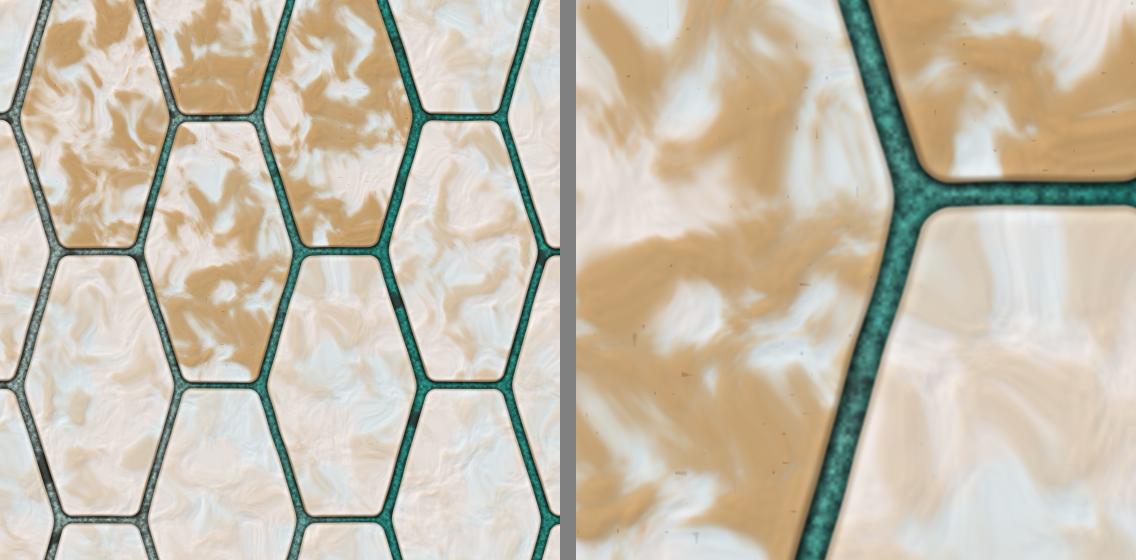
Left, the full canvas; right, a detail of the centre.
This pattern is drawn by a three.js fragment shader. Its source:

```glsl
// Glazed elongated hexagon tiles in staggered columns, set in rough teal-grey grout.
// A rounded hexagon distance finds the nearest tile; layered value noise adds
// relief, ochre staining and gritty joints, varied by a hash for each tile.

#define PITCH vec2(0.2174, 0.479)   // column spacing, row spacing
#define ORIGIN vec2(0.391, 0.551)   // centre of tile (0, 0)
#define HALF_WIDTH 0.1345           // tile centre to side vertex
#define HALF_HEIGHT 0.2335          // tile centre to flat end
#define SLANT 0.304                 // sideways run of a long side per unit height
#define CORNER 0.014                // corner rounding
#define JITTER 0.003                // placement error of each tile
#define SHEAR 0.015                 // lean of the columns
#define RELIEF 0.36                 // strength of the glaze relief
#define STAIN 0.95                  // strength of the ochre stains
#define SOFT 0.0013                 // edge smoothing

varying vec2 vUv;

float hash(vec2 p) {
  vec3 q = fract(p.xyx * vec3(0.1031, 0.1030, 0.0973));
  q += dot(q, q.yzx + 33.33);
  return fract((q.x + q.y) * q.z);
}

float noise(vec2 p) {
  vec2 i = floor(p), f = fract(p);
  f = f * f * (3.0 - 2.0 * f);
  return mix(mix(hash(i), hash(i + vec2(1, 0)), f.x),
             mix(hash(i + vec2(0, 1)), hash(i + vec2(1, 1)), f.x), f.y);
}

float fbm(vec2 p) {
  float sum = 0.0, amp = 0.53;
  for (int i = 0; i < 4; i++) {
    sum += amp * noise(p);
    p = mat2(1.6, 1.2, -1.2, 1.6) * p + 17.3;
    amp *= 0.5;
  }
  return sum;
}

// Signed distance to a tall hexagon with softened corners
float hexagon(vec2 p) {
  p = vec2(abs(p.x), sqrt(p.y * p.y + 0.00012));
  float side = (p.x + SLANT * p.y - HALF_WIDTH - 0.002) / length(vec2(1.0, SLANT));
  vec2 q = vec2(side, p.y - HALF_HEIGHT) + CORNER;
  return min(max(q.x, q.y), 0.0) + length(max(q, 0.0)) - CORNER;
}

// Nearest tile: distance is returned, local position and cell are written
float nearestTile(vec2 p, out vec2 local, out vec2 cell) {
  float best = 9.0;
  for (int i = 0; i < 2; i++) {
    float col = floor(p.x / PITCH.x) + float(i);
    float shift = 0.5 * mod(col, 2.0);
    vec2 id = vec2(col, floor(p.y / PITCH.y - shift + 0.5) + shift);
    vec2 slip = vec2(hash(id + 41.0), hash(id + 73.0)) - 0.5;
    vec2 q = p - id * PITCH - JITTER * slip;
    float d = hexagon(q);
    if (d < best) { best = d; local = q; cell = id; }
  }
  return best;
}

// Lumpy height of the glaze
float glazeHeight(vec2 p) {
  vec2 warp = vec2(noise(p * 19.0), noise(p * 19.0 + 31.0));
  return fbm(p * vec2(30.0, 27.0) + 1.6 * warp);
}

vec3 tileColor(vec2 local, vec2 cell, float d) {
  vec2 p = local + cell * 7.3 + 60.0;
  float h = glazeHeight(p);
  float slope = h - glazeHeight(p + vec2(-0.003, 0.004));
  float patches = fbm(p * 11.0 + 5.0);

  // Stains gather on the upper middle tiles and fade outwards
  vec2 away = cell * PITCH + ORIGIN - vec2(0.38, 0.82);
  float weather = exp(-dot(away, away) / 0.12) + 0.3 * hash(cell + 19.0);
  float stain = STAIN * smoothstep(0.15, 0.75, weather);

  vec3 glaze = mix(vec3(0.90, 0.87, 0.85), vec3(0.86, 0.89, 0.90), smoothstep(0.4, 0.65, patches));
  float cream = smoothstep(0.47, 0.68, h) * (0.4 + 0.6 * stain);
  glaze = mix(glaze, vec3(0.85, 0.77, 0.67), cream);
  float ochre = smoothstep(0.48, 0.66, 0.6 * h + 0.4 * patches + 0.06 * stain) * stain;
  glaze = mix(glaze, vec3(0.73, 0.56, 0.34), 0.8 * ochre);
  glaze *= 1.0 + RELIEF * clamp(slope, -0.3, 0.3);
  glaze -= 0.12 * smoothstep(0.94, 1.0, noise(p * 170.0)) * stain;

  // Pale shoulder, then a worn brown rim, heavier at the lower end
  float low = smoothstep(0.05, -0.22, local.y);
  glaze += 0.035 * smoothstep(-0.013, -0.006, d);
  float rim = smoothstep(-0.0055, -0.0005, d + 0.002 * (h - 0.5));
  return mix(glaze, vec3(0.52, 0.41, 0.28), rim * (0.4 + 0.45 * low));
}

vec3 groutColor(vec2 uv, vec2 local, float d) {
  float grit = 0.6 * noise(uv * 210.0) + 0.4 * noise(uv * 430.0);
  float teal = smoothstep(0.15, 0.7, uv.x + 0.55 * (fbm(uv * 7.0) - 0.45));
  vec3 c = mix(vec3(0.53, 0.60, 0.58), vec3(0.16, 0.49, 0.45), teal);
  c *= 0.55 + 0.85 * grit;
  float crack = smoothstep(0.6, 0.75, fbm(uv * 24.0 + 9.0));
  c = mix(c, vec3(0.18, 0.20, 0.18), 0.8 * crack);
  float under = smoothstep(0.1, -0.2, local.y);
  return c * mix(0.55 - 0.25 * under, 1.0, smoothstep(0.0, 0.0075, d));
}

void main() {
  vec2 p = vUv - ORIGIN, local, cell;
  p.x += SHEAR * p.y;
  p += 0.0022 * (vec2(noise(vUv * 22.0), noise(vUv * 22.0 + 50.0)) - 0.5);
  float d = nearestTile(p, local, cell);
  vec3 color = mix(tileColor(local, cell, d), groutColor(vUv, local, d), smoothstep(-SOFT, SOFT, d));
  gl_FragColor = vec4(color, 1.0);
}
```
